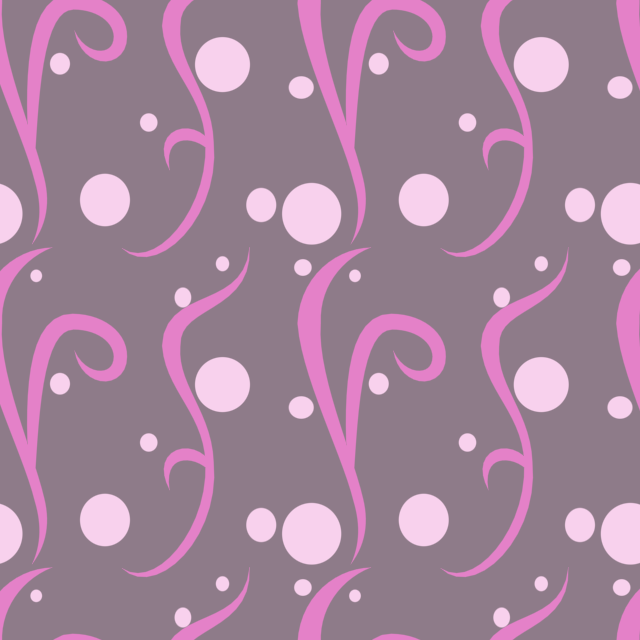
Give the GLSL for this pattern, as a Shadertoy shader.

```glsl
// Repeating pink tapered scrolls and pale oval dots on a flat mauve ground.

const float UNITS = 768.0;                // design units along the canvas height
const vec2 PERIOD = vec2(382.5, 384.0);   // size of one repeat
const float SOFTNESS = 1.0;               // half width of the soft edge
const int SEGMENTS = 14;                  // straight pieces per curve

const vec3 GROUND = vec3(0.557, 0.482, 0.537);
const vec3 SCROLL = vec3(0.894, 0.506, 0.784);
const vec3 DOT = vec3(0.973, 0.820, 0.929);

// Dots: centre, then horizontal and vertical radius
const int DOT_COUNT = 11;
const vec4 DOTS[DOT_COUNT] = vec4[DOT_COUNT](
    vec4(267.0, 77.5, 33.0, 33.0),
    vec4(361.5, 105.0, 15.0, 13.5),
    vec4(72.0, 76.5, 12.0, 13.0),
    vec4(178.5, 147.0, 10.5, 11.0),
    vec4(126.0, 240.0, 30.0, 31.5),
    vec4(313.5, 246.0, 18.0, 20.5),
    vec4(374.0, 256.5, 35.5, 37.0),
    vec4(363.5, 321.0, 10.5, 10.0),
    vec4(43.5, 331.0, 7.0, 7.5),
    vec4(219.5, 357.0, 10.0, 12.0),
    vec4(267.0, 316.5, 8.0, 9.0));

// Nearest periodic copy of p around a centre
vec2 wrapAround(vec2 p, vec2 centre) {
    vec2 d = p - centre;
    return d - PERIOD * round(d / PERIOD);
}

float ellipseDistance(vec2 d, vec2 radii) {
    return (length(d / radii) - 1.0) * min(radii.x, radii.y);
}

vec2 cubic(vec2 a, vec2 b, vec2 c, vec2 d, float t) {
    float s = 1.0 - t;
    return s * s * s * a + 3.0 * s * t * (s * b + t * c) + t * t * t * d;
}

// Cubic stroke whose half width follows a quadratic through radii r
float strokeDistance(vec2 p, vec2 a, vec2 b, vec2 c, vec2 d, vec3 r) {
    vec2 centre = 0.25 * (a + b + c + d);
    p = centre + wrapAround(p, centre);
    float nearest = 1e5;
    vec2 from = a;
    float fromRadius = r.x;
    for (int i = 1; i <= SEGMENTS; i++) {
        float t = float(i) / float(SEGMENTS), s = 1.0 - t;
        vec2 to = cubic(a, b, c, d, t);
        float toRadius = s * s * r.x + 2.0 * s * t * r.y + t * t * r.z;
        vec2 along = to - from, offset = p - from;
        float h = clamp(dot(offset, along) / dot(along, along), 0.0, 1.0);
        nearest = min(nearest, length(offset - along * h) - mix(fromRadius, toRadius, h));
        from = to;
        fromRadius = toRadius;
    }
    return nearest;
}

// Broad stem with a hooked branch
float hookedScroll(vec2 p) {
    vec2 shoulder = vec2(371.0, 388.0), waist = vec2(430.0, 600.0);
    vec2 crest = vec2(470.0, 386.0), bend = vec2(527.0, 428.0);
    float d = strokeDistance(p, vec2(445, 297), vec2(405, 305), vec2(371, 340), shoulder, vec3(0, 11, 14));
    d = min(d, strokeDistance(p, shoulder, vec2(371, 450), vec2(417, 545), waist, vec3(14, 6.5, 6)));
    d = min(d, strokeDistance(p, waist, vec2(437, 626), vec2(436, 652), vec2(421, 677), vec3(6, 5, 0)));
    d = min(d, strokeDistance(p, vec2(421, 565), vec2(421, 480), vec2(425, 386), crest, vec3(4, 12, 9.5)));
    d = min(d, strokeDistance(p, crest, vec2(502, 386), vec2(527, 404), bend, vec3(9.5, 9, 8)));
    return min(d, strokeDistance(p, bend, vec2(527, 460), vec2(484, 460), vec2(472, 421), vec3(8, 8.5, 0)));
}

// Slender S-shaped stem with a small side curl
float slenderScroll(vec2 p) {
    vec2 shoulder = vec2(588.0, 415.0), fork = vec2(634.0, 555.0);
    float d = strokeDistance(p, vec2(682, 297), vec2(680, 375), vec2(588, 355), shoulder, vec3(0, 9, 11));
    d = min(d, strokeDistance(p, shoulder, vec2(588, 465), vec2(632, 495), fork, vec3(11, 5, 5)));
    d = min(d, strokeDistance(p, fork, vec2(640, 640), vec2(570, 715), vec2(529, 682), vec3(5, 8.5, 0)));
    return min(d, strokeDistance(p, vec2(634, 560), vec2(615, 535), vec2(570, 540), vec2(586, 588), vec3(4, 12, 0)));
}

float dotsDistance(vec2 p) {
    float d = 1e5;
    for (int i = 0; i < DOT_COUNT; i++) {
        d = min(d, ellipseDistance(wrapAround(p, DOTS[i].xy), DOTS[i].zw));
    }
    return d;
}

void mainImage(out vec4 fragColor, in vec2 fragCoord) {
    // Design space runs downward from the top edge
    float unitsPerPixel = UNITS / iResolution.y;
    vec2 p = vec2(fragCoord.x, iResolution.y - fragCoord.y) * unitsPerPixel;
    float edge = max(SOFTNESS, 0.7 * unitsPerPixel);

    float scrolls = min(hookedScroll(p), slenderScroll(p));
    vec3 color = mix(GROUND, SCROLL, smoothstep(edge, -edge, scrolls));
    color = mix(color, DOT, smoothstep(edge, -edge, dotsDistance(p)));
    fragColor = vec4(color, 1.0);
}
```
